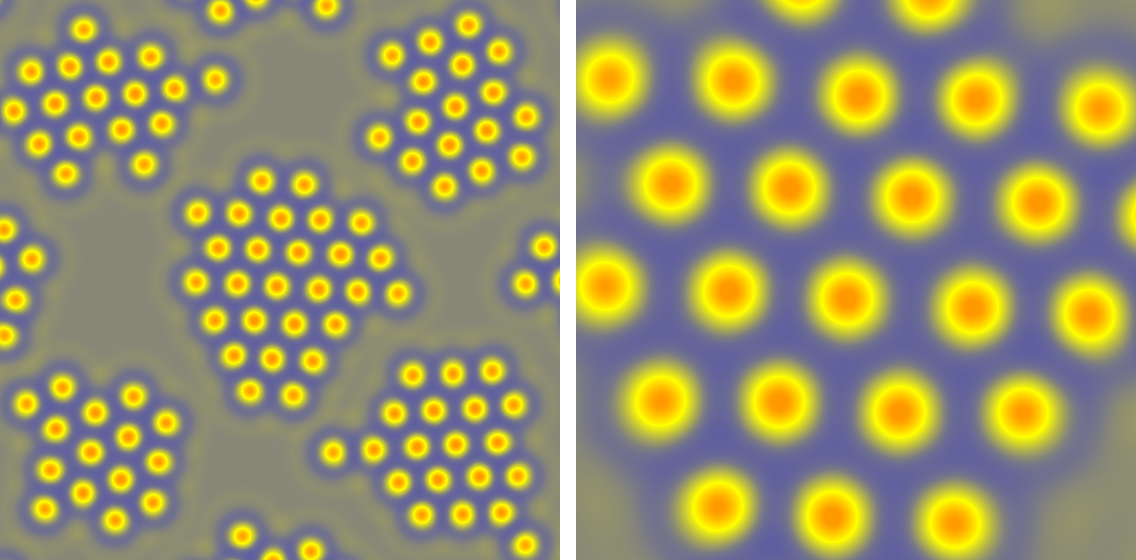
Left: the whole. Right: its middle third, enlarged.
Write a WebGL 2 fragment shader that draws this pattern.

```glsl
#version 300 es
precision highp float;

uniform vec2 u_resolution;
out vec4 fragColor;

const float SPACING = 0.0725;     // distance between neighbouring spots
const float REACH = 0.1;          // farthest influence of one spot
const float BACKGROUND = 0.53;    // resting level of the field
const float TROUGH_LIMIT = 0.18;  // deepest drop below the background
const vec2 PATCH_STEP = vec2(0.64, 0.32);
const mat2 HEX = mat2(1.0, 0.0, 0.5, 0.8660254);

float hash(vec2 p) {
    return fract(sin(dot(p, vec2(127.1, 311.7))) * 43758.5453);
}

vec2 hash2(vec2 p) {
    return vec2(hash(p), hash(p + 37.3));
}

mat2 rotation(float angle) {
    float c = cos(angle), s = sin(angle);
    return mat2(c, s, -s, c);
}

float bell(float x, float width) {
    x /= width;
    return exp(-x * x);
}

// Bright core, dark ring and faint outer ring of one spot
float spotProfile(float r) {
    return 0.80 * bell(r, 0.0185)
         - 0.15 * bell(r - 0.0370, 0.0125)
         + 0.022 * bell(r - 0.0720, 0.0130);
}

// Patch centres on a staggered, jittered grid
vec2 patchCentre(vec2 cell) {
    vec2 stagger = vec2(0.5 * mod(cell.y, 2.0), 0.0);
    return (cell + stagger) * PATCH_STEP + 0.19 + 0.06 * (hash2(cell) - 0.5);
}

// True if the site keeps its distance from every adjoining patch
bool insidePatch(vec2 site, vec2 cell, vec2 centre) {
    for (int y = -2; y <= 2; y++) {
        for (int x = -1; x <= 1; x++) {
            if (x == 0 && y == 0) continue;
            vec2 other = patchCentre(cell + vec2(x, y));
            vec2 toBorder = 0.5 * (centre + other) - site;
            if (dot(toBorder, normalize(other - centre)) < 0.46 * SPACING) return false;
        }
    }
    return true;
}

// A ragged round cluster with single-file arms along lattice rows
bool occupied(vec2 index, float radius, vec2 seed) {
    float chance = hash(index + seed);
    float distanceOut = length(HEX * index) * SPACING;
    bool cluster = distanceOut < radius + 0.03 * (chance - 0.5) && chance > 0.04;
    bool arm = index.y == 0.0 || (index.x == 0.0 && index.y > 0.0);
    return cluster || (arm && distanceOut < 0.34);
}

// Sum of the spots of one patch around point p
float patchField(vec2 p, vec2 cell) {
    vec2 centre = patchCentre(cell);
    if (distance(p, centre) > 0.45) return 0.0;

    vec2 seed = cell * 17.0 + 5.0;
    mat2 turn = rotation(6.2831853 * hash(seed));
    mat2 lattice = SPACING * turn * HEX;
    float radius = mix(0.145, 0.195, mod(cell.y, 2.0)) + 0.02 * (hash(seed + 3.7) - 0.5);
    vec2 nearest = round(inverse(lattice) * (p - centre));

    float sum = 0.0;
    for (int y = -2; y <= 2; y++) {
        for (int x = -2; x <= 2; x++) {
            vec2 index = nearest + vec2(x, y);
            vec2 site = centre + lattice * index;
            vec2 jitter = 0.007 * (hash2(index + seed + 9.1) - 0.5);
            float r = distance(p, site + jitter);
            if (r < REACH && occupied(index, radius, seed) && insidePatch(site, cell, centre)) {
                sum += spotProfile(r);
            }
        }
    }
    return sum;
}

float spotField(vec2 p) {
    float row = round((p.y - 0.19) / PATCH_STEP.y);
    float column = round((p.x - 0.19) / PATCH_STEP.x);
    float sum = 0.0;
    for (int y = -2; y <= 2; y++) {
        for (int x = -1; x <= 1; x++) {
            sum += patchField(p, vec2(column, row) + vec2(x, y));
        }
    }
    // Overlapping dark rings saturate softly
    return sum < 0.0 ? -TROUGH_LIMIT * (1.0 - exp(sum / TROUGH_LIMIT)) : sum;
}

// Blue through grey to yellow, then on to orange
vec3 palette(float t) {
    return vec3(min(t, 1.0), min(t, 2.0 - t), max(1.0 - t, 0.0));
}

void main() {
    vec2 p = gl_FragCoord.xy / min(u_resolution.x, u_resolution.y);
    float level = clamp(BACKGROUND + spotField(p), 0.0, 1.4);
    fragColor = vec4(palette(level), 1.0);
}
```
